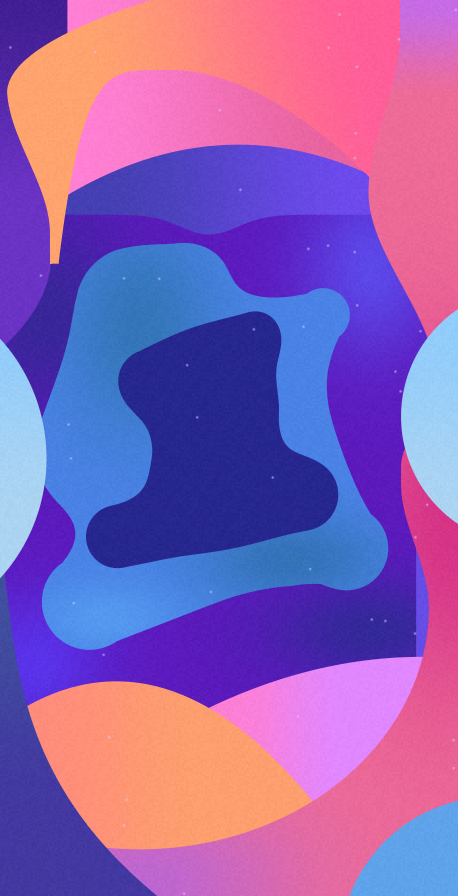
A Shadertoy shader for this background:

```glsl
#define CANVAS vec2(3.94, 7.68)
#define BLEND 0.40
#define GRAIN 0.025
#define GRAIN_SCALE 60.0
#define SPECK_CELLS 4.0
#define SPECK_SHARE 0.09
#define SPECK_SIZE 0.012

float hash(vec2 p) {
    return fract(sin(dot(p, vec2(12.9898, 78.233))) * 43758.5453);
}

// Antialiased inside of a shape whose field is negative within
float cover(float field) {
    float slope = length(vec2(dFdx(field), dFdy(field)));
    return clamp(0.5 - field / max(slope, 1e-5), 0.0, 1.0);
}

void paint(inout vec3 base, vec3 colour, float field) {
    base = mix(base, colour, cover(field));
}

float glow(vec2 p, vec2 centre, vec2 size) {
    vec2 q = (p - centre) / size;
    return exp(-dot(q, q));
}

float smin(float a, float b) {
    float h = max(BLEND - abs(a - b), 0.0) / BLEND;
    return min(a, b) - h * h * BLEND * 0.25;
}

// Tapered capsule from a to b
float limb(vec2 p, vec2 a, vec2 b, float ra, float rb) {
    vec2 ab = b - a;
    float h = clamp(dot(p - a, ab) / dot(ab, ab), 0.0, 1.0);
    return length(p - a - h * ab) - mix(ra, rb, h);
}

float outerBlob(vec2 p) {
    float d = length(p - vec2(1.72, 3.75)) - 1.06;
    d = smin(d, limb(p, vec2(1.17, 2.62), vec2(1.62, 2.46), 0.43, 0.37));
    d = smin(d, limb(p, vec2(1.18, 2.66), vec2(0.90, 3.85), 0.42, 0.60));
    d = smin(d, limb(p, vec2(2.78, 2.70), vec2(2.00, 3.30), 0.23, 0.73));
    d = smin(d, limb(p, vec2(0.77, 5.16), vec2(2.00, 4.30), 0.41, 0.78));
    return smin(d, limb(p, vec2(2.98, 4.70), vec2(2.00, 4.00), 0.36, 0.83));
}

float innerBlob(vec2 p) {
    float d = limb(p, vec2(1.86, 3.50), vec2(1.85, 3.95), 0.54, 0.54);
    d = smin(d, limb(p, vec2(1.27, 3.26), vec2(2.20, 2.88), 0.25, 0.21));
    return smin(d, limb(p, vec2(1.01, 4.60), vec2(2.60, 4.24), 0.27, 0.31));
}

// Left side of the right-hand ribbon, joined to the bowl below it
float ribbon(vec2 p) {
    float edge = 3.44 - 0.27 * smoothstep(0.3, 1.65, p.y)
               + 0.58 * smoothstep(1.65, 3.25, p.y)
               - 0.30 * smoothstep(3.25, 4.0, p.y)
               + 0.24 * smoothstep(4.15, 5.2, p.y);
    float bowl = 1.0 - length((p - vec2(1.2, 5.2)) / vec2(2.49, 2.08));
    return p.y < 5.2 ? (edge - p.x) / 2.49 : bowl;
}

float specks(vec2 p) {
    vec2 cell = floor(p * SPECK_CELLS);
    vec2 jitter = 0.2 + 0.6 * vec2(hash(cell), hash(cell + 17.0));
    float d = length(p - (cell + jitter) / SPECK_CELLS);
    float present = step(hash(cell + 41.0), SPECK_SHARE);
    return present * smoothstep(SPECK_SIZE * 1.6, 0.0, d);
}

void mainImage(out vec4 fragColor, in vec2 fragCoord) {
    // x runs right, y runs down from the top edge
    vec2 p = fragCoord / iResolution.xy;
    p = vec2(p.x, 1.0 - p.y) * CANVAS;

    // Violet hollow with its upper band
    vec3 col = mix(vec3(0.27, 0.25, 0.70), vec3(0.43, 0.29, 0.93), smoothstep(0.8, 3.2, p.x));
    vec3 violet = vec3(0.36, 0.10, 0.74);
    violet = mix(violet, vec3(0.22, 0.15, 0.60), glow(p, vec2(0.40, 2.7), vec2(0.75, 0.9)));
    violet = mix(violet, vec3(0.20, 0.16, 0.60), glow(p, vec2(3.20, 5.4), vec2(0.9, 0.45)));
    violet = mix(violet, vec3(0.36, 0.28, 0.91), glow(p, vec2(3.20, 2.3), vec2(0.6, 0.75)));
    violet = mix(violet, vec3(0.35, 0.20, 0.92), glow(p, vec2(0.30, 5.7), vec2(0.6)));
    float dip = (p.x - 1.8) / 0.35;
    paint(col, violet, 1.84 + 0.17 * exp(-dip * dip) - p.y);
    paint(col, vec3(0.40, 0.30, 0.90), max(3.58 - p.x, 4.5 - p.y));

    // Purple left flank
    float fall = max(p.y - 2.2, 0.0) / 0.8;
    float flank = 0.44 * (1.0 - fall * fall) + 1.2 * (1.0 - smoothstep(0.4, 1.0, p.y));
    vec3 purple = mix(vec3(0.26, 0.12, 0.58), vec3(0.42, 0.20, 0.77), smoothstep(0.0, 1.8, p.y));
    paint(col, purple, p.x - flank);

    // Upper hill and the orange wave over it
    float crest = 0.6 + pow(max(1.5 - p.x, 0.0) / 0.9, 5.0)
                + 0.92 * pow(max(p.x - 1.5, 0.0) / 1.68, 1.8);
    float arch = 1.24 + 0.2 * (p.x - 2.05) * (p.x - 2.05);
    vec3 rose = mix(vec3(1.0, 0.50, 0.83), vec3(0.91, 0.39, 0.62), smoothstep(0.6, 3.0, p.x));
    paint(col, rose, max(p.y - arch, 0.58 - p.x));
    float curl = max(1.0 - p.y / 0.8, 0.0);
    float waveLeft = 0.06 + 1.24 * curl * curl + 0.37 * smoothstep(0.75, 2.0, p.y);
    vec3 wave = mix(vec3(1.0, 0.64, 0.43), vec3(1.0, 0.37, 0.60), smoothstep(0.5, 3.2, p.x - 0.2 * p.y));
    float waveField = max((p.y - crest) / (1.0 + 5.0 * max(1.5 - p.x, 0.0)), waveLeft - p.x);
    paint(col, wave, max(waveField, p.y - 2.26));

    // Nested blue blobs
    vec3 blue = vec3(0.29, 0.51, 0.90);
    blue = mix(blue, vec3(0.20, 0.46, 0.72), glow(p, vec2(1.2, 2.8), vec2(0.65, 0.9)));
    blue = mix(blue, vec3(0.20, 0.45, 0.72), glow(p, vec2(2.5, 4.8), vec2(0.8, 0.4)));
    blue = mix(blue, vec3(0.33, 0.60, 0.94), glow(p, vec2(0.9, 5.3), vec2(0.6, 0.3)));
    paint(col, blue, outerBlob(p));
    paint(col, vec3(0.15, 0.15, 0.56), innerBlob(p));

    // Lower lilac and orange hills
    vec3 lilac = mix(vec3(0.99, 0.50, 0.84), vec3(0.88, 0.53, 1.0), smoothstep(2.0, 3.0, p.x));
    paint(col, lilac, 5.63 + 0.13 * (p.x - 3.63) * (p.x - 3.63) - p.y);
    vec3 orange = mix(vec3(1.0, 0.55, 0.48), vec3(0.99, 0.62, 0.43), smoothstep(0.3, 1.8, p.x));
    paint(col, orange, 5.84 + 0.36 * (p.x - 1.0) * (p.x - 1.0) - p.y);

    // Pink ribbon and indigo lower corner
    vec3 pink = mix(vec3(0.78, 0.42, 0.90), vec3(0.93, 0.42, 0.59), smoothstep(0.0, 0.9, p.y));
    pink = mix(pink, vec3(0.84, 0.20, 0.53), glow(p, vec2(3.9, 4.5), vec2(0.9, 1.5)));
    pink = mix(pink, vec3(0.74, 0.40, 0.82), glow(p, vec2(1.2, 7.6), vec2(1.3, 0.8)));
    paint(col, pink, ribbon(p));
    float t = p.y - 5.0;
    vec3 indigo = mix(vec3(0.25, 0.31, 0.62), vec3(0.26, 0.22, 0.63), smoothstep(5.0, 7.0, p.y));
    paint(col, indigo, max(p.x - 0.05 - 0.12 * t - 0.051 * t * t * t, 4.5 - p.y));

    // Pale discs at the sides, deeper disc in the corner
    vec3 pale = mix(vec3(0.57, 0.80, 0.98), vec3(0.67, 0.83, 0.95), smoothstep(2.8, 4.4, p.y));
    paint(col, pale, length(p - vec2(-1.12, 3.93)) - 1.52);
    paint(col, pale, length(p - vec2(4.56, 3.57)) - 1.11);
    paint(col, vec3(0.37, 0.64, 0.92), length(p - vec2(4.24, 8.15)) - 1.32);

    // Paper grain and specks
    col += GRAIN * (hash(floor(p * GRAIN_SCALE)) - 0.5);
    col = mix(col, vec3(0.85, 0.80, 1.0), 0.6 * specks(p));
    fragColor = vec4(clamp(col, 0.0, 1.0), 1.0);
}
```
